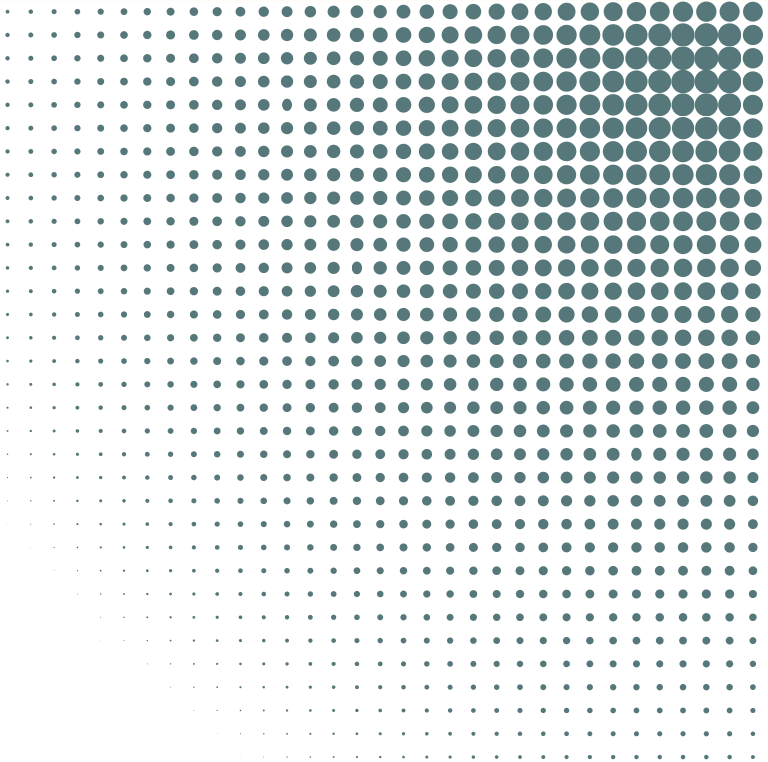
Reproduce this background procedurally as a WebGL 1 fragment shader.

```glsl
precision highp float;
// Halftone grid of teal dots on white, swelling toward the upper right corner.

uniform vec2 u_resolution;

// Lengths are fractions of the canvas width, measured from the top left.
const vec3 PAPER = vec3(1.0);
const vec3 TOP_TINT = vec3(1.0, 0.985, 0.95);
const vec3 INK = vec3(0.342, 0.472, 0.478);
const float PITCH = 0.03033;
const vec2 FIRST_DOT = vec2(0.0098, 0.0152);
const float LAST_INDEX = 32.0;
const vec2 FOCUS = vec2(0.918, 0.083);
const float REACH = 1.105;         // distance at which dots vanish
const float PEAK_RADIUS = 0.0158;
const float BORDER_SCALE = 0.89;   // smaller dots in top row and last column
const float SQUEEZE = 0.8;         // width of the few oval dots
const float TINT_HEIGHT = 0.002;

// 1 when two grid cells are the same, else 0
float sameCell(vec2 a, vec2 b) {
  vec2 gap = abs(a - b);
  return 1.0 - step(0.5, max(gap.x, gap.y));
}

// Radius shrinks linearly away from the focus
float dotRadius(vec2 center, vec2 cell) {
  float radius = PEAK_RADIUS * max(0.0, 1.0 - distance(center, FOCUS) / REACH);
  bool onBorder = cell.y < 0.5 || cell.x > LAST_INDEX - 0.5;
  return onBorder ? radius * BORDER_SCALE : radius;
}

// A few scattered dots are narrower than they are tall
float dotWidth(vec2 cell) {
  float oval = sameCell(cell, vec2(12.0, 4.0)) + sameCell(cell, vec2(15.0, 11.0))
             + sameCell(cell, vec2(20.0, 16.0)) + sameCell(cell, vec2(27.0, 19.0));
  return mix(1.0, SQUEEZE, oval);
}

void main() {
  float pixel = 1.0 / u_resolution.x;
  vec2 p = vec2(gl_FragCoord.x, u_resolution.y - gl_FragCoord.y) * pixel;

  // Nearest dot of the grid
  vec2 cell = floor((p - FIRST_DOT) / PITCH + 0.5);
  vec2 center = FIRST_DOT + cell * PITCH;
  float radius = dotRadius(center, cell);

  // Smooth coverage, fading dots thinner than a pixel
  vec2 offset = (p - center) / vec2(dotWidth(cell), 1.0);
  float coverage = clamp(0.5 - (length(offset) - radius) / pixel, 0.0, 1.0);
  coverage *= clamp(2.0 * radius / pixel, 0.0, 1.0);
  bool inGrid = cell.x >= 0.0 && cell.y >= 0.0 && cell.x <= LAST_INDEX;
  coverage *= inGrid ? 1.0 : 0.0;

  // Faint warm line along the top edge
  vec3 background = mix(TOP_TINT, PAPER, smoothstep(0.0, TINT_HEIGHT, p.y));
  gl_FragColor = vec4(mix(background, INK, coverage), 1.0);
}
```
